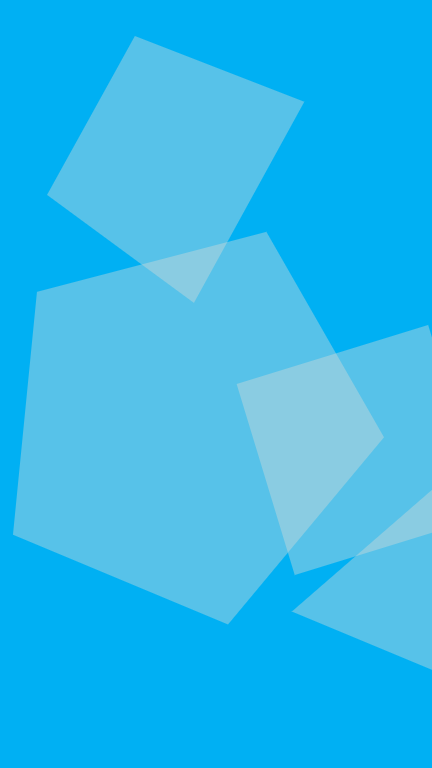
Write a Shadertoy shader that draws this background.

```glsl
// Flat blue field with four pale translucent polygons that lighten where they overlap.
// Each convex polygon is the intersection of its edge half-planes; a loop blends
// the smooth coverage of each one over the background.

const vec2 CANVAS = vec2(9.0, 16.0);              // design grid, origin at lower left
const vec3 SKY_BLUE = vec3(0.0, 0.690, 0.953);
const vec3 PANE_TINT = vec3(0.830, 0.860, 0.853);
const float PANE_OPACITY = 0.41;

// Corners of all panes in clockwise order; FIRST marks where each pane begins.
const int PANES = 4;
const int FIRST[5] = int[5](0, 4, 9, 13, 16);
const vec2 CORNERS[16] = vec2[16](
    // Upper quadrilateral
    vec2(2.81, 15.25), vec2(6.34, 13.88), vec2(4.04, 9.69), vec2(0.98, 11.94),
    // Large pentagon
    vec2(5.55, 11.17), vec2(8.00, 6.89), vec2(4.75, 2.99), vec2(0.27, 4.86), vec2(0.77, 9.92),
    // Tilted square, cut by the right border
    vec2(4.93, 8.00), vec2(8.92, 9.23), vec2(10.13, 5.25), vec2(6.14, 4.02),
    // Lower wedge, extending past the right border
    vec2(6.08, 3.26), vec2(11.92, 8.33), vec2(11.92, 0.83)
);

// Largest signed distance to the edge lines: negative inside the pane.
float paneDistance(vec2 p, int pane) {
    int first = FIRST[pane];
    int count = FIRST[pane + 1] - first;
    float d = -1e3;
    for (int i = 0; i < count; i++) {
        vec2 start = CORNERS[first + i];
        vec2 edge = CORNERS[first + (i + 1) % count] - start;
        vec2 outward = normalize(vec2(-edge.y, edge.x));
        d = max(d, dot(p - start, outward));
    }
    return d;
}

void mainImage(out vec4 fragColor, in vec2 fragCoord) {
    vec2 p = fragCoord / iResolution.xy * CANVAS;
    vec2 pixelSize = CANVAS / iResolution.xy;
    float softness = max(pixelSize.x, pixelSize.y);

    // Stack the translucent panes.
    vec3 color = SKY_BLUE;
    for (int pane = 0; pane < PANES; pane++) {
        float coverage = clamp(0.5 - paneDistance(p, pane) / softness, 0.0, 1.0);
        color = mix(color, PANE_TINT, PANE_OPACITY * coverage);
    }
    fragColor = vec4(color, 1.0);
}
```
